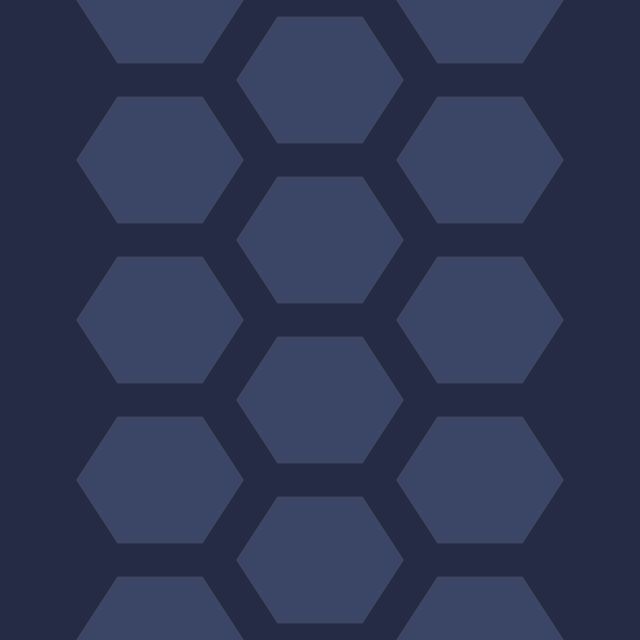
Give the GLSL for this pattern, as a Shadertoy shader.

```glsl
// Three staggered columns of flat-topped hexagons on dark navy, beside one empty column.
// Each column repeats a hexagon distance function four times down; the nearest
// distance gives the fill and a hairline rim. Whole repeats make the tile seamless.

#define COLUMNS 4.0            // column slots across, the first left empty
#define ROWS 4.0               // hexagons down each column
#define HALF_WIDTH 0.1309      // centre to side corner
#define HALF_HEIGHT 0.0990     // centre to flat edge
#define HALF_FLAT 0.0664       // half the length of a flat edge
#define RIM_WIDTH 0.0013
#define GROUND_COLOR vec3(0.147, 0.167, 0.267)
#define FILL_COLOR vec3(0.233, 0.270, 0.400)
#define RIM_COLOR vec3(0.270, 0.290, 0.370)

// Signed distance to a stretched hexagon, negative inside
float hexagonDistance(vec2 p) {
    p = abs(p);
    vec2 slopeNormal = normalize(vec2(HALF_HEIGHT, HALF_WIDTH - HALF_FLAT));
    float slope = dot(p - vec2(HALF_WIDTH, 0.0), slopeNormal);
    return max(p.y - HALF_HEIGHT, slope);
}

// Offset to the nearest repeat of a centre
float wrapOffset(float offset, float period) {
    return offset - period * floor(offset / period + 0.5);
}

// Distance to the closest hexagon in the filled columns
float honeycombDistance(vec2 uv) {
    float nearest = 1.0;
    for (float column = 1.0; column < COLUMNS; column++) {
        float stagger = mod(column + 1.0, 2.0) * 0.5;
        vec2 center = vec2(column / COLUMNS, stagger / ROWS);
        vec2 local = vec2(wrapOffset(uv.x - center.x, 1.0),
                          wrapOffset(uv.y - center.y, 1.0 / ROWS));
        nearest = min(nearest, hexagonDistance(local));
    }
    return nearest;
}

// Coverage of the region where the distance is below zero
float coverage(float distance, float pixel) {
    return clamp(0.5 - distance / pixel, 0.0, 1.0);
}

void mainImage(out vec4 fragColor, in vec2 fragCoord) {
    vec2 uv = fragCoord / iResolution.xy;
    float pixel = 1.0 / min(iResolution.x, iResolution.y);
    float d = honeycombDistance(uv);

    // Rim first, then the fill inset by the rim width
    vec3 color = mix(GROUND_COLOR, RIM_COLOR, coverage(d, pixel));
    color = mix(color, FILL_COLOR, coverage(d + RIM_WIDTH, pixel));
    fragColor = vec4(color, 1.0);
}
```
